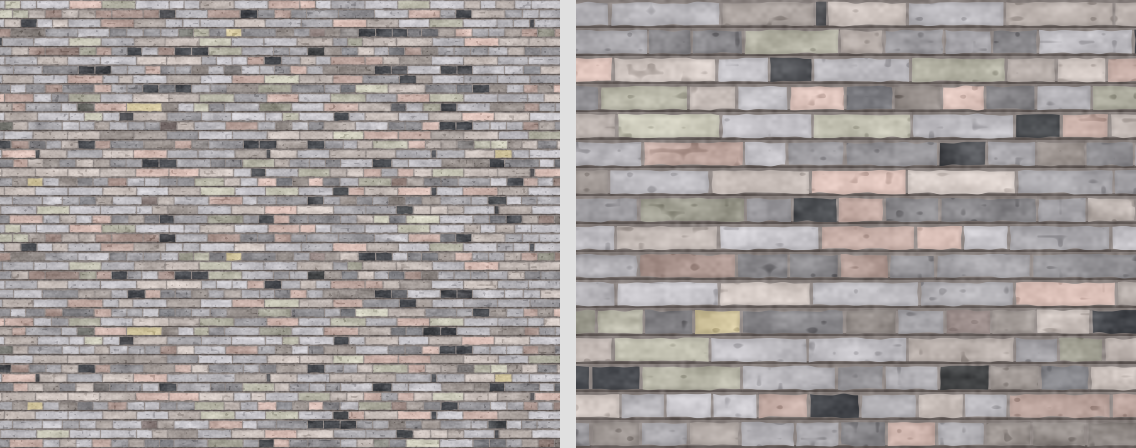
Left, the full canvas; right, a detail of the centre.
Reproduce this texture procedurally as a WebGL 2 fragment shader.

```glsl
#version 300 es
precision highp float;
// Weathered grey brick wall: thin courses of mixed long and half bricks with scattered dark ones.
uniform vec2 u_resolution;
out vec4 fragColor;

#define HALF_BRICKS 34.0   // half-brick lengths across the canvas
#define COURSES 48.0       // courses over the height
#define PERIOD 24.0        // courses before the layout repeats
#define CELL_ASPECT 1.765  // half-brick length over course height
#define BED_JOINT 0.095    // half height of the horizontal joint
#define SIDE_JOINT 0.055   // half width of the vertical joint
#define ROUGHNESS 0.09     // raggedness of the brick edges
#define DARK_SHARE 0.10    // share of near-black half bricks
#define SLIVER_SHARE 0.06  // share of long bricks with a dark end piece
#define SLIVER_LENGTH 0.28
#define WEAR 0.26          // strength of the stains

const vec3 MORTAR = vec3(0.52, 0.49, 0.48);
const vec3 SHADOW = vec3(0.36, 0.33, 0.32);
const vec3 CHARCOAL = vec3(0.26, 0.27, 0.29);
const vec3 LILAC = vec3(1.0, 0.99, 1.015);
const vec3 WARM = vec3(1.03, 0.98, 0.955);
const vec3 PINK = vec3(1.08, 0.95, 0.91);
const vec3 CREAM = vec3(1.04, 1.03, 0.95);

float hash(vec2 p) {
  return fract(sin(dot(p, vec2(127.1, 311.7))) * 43758.5453);
}

float noise(vec2 p) {
  vec2 i = floor(p), f = fract(p);
  f = f * f * (3.0 - 2.0 * f);
  return mix(mix(hash(i), hash(i + vec2(1, 0)), f.x),
             mix(hash(i + vec2(0, 1)), hash(i + vec2(1, 1)), f.x), f.y);
}

float fbm(vec2 p) {
  float sum = 0.0, amp = 0.53;
  for (int i = 0; i < 4; i++) {
    sum += amp * noise(p);
    p = p * 2.03 + 17.3;
    amp *= 0.5;
  }
  return sum;
}

// Fired colour of one brick; long courses are paler than mixed ones
vec3 brickColour(vec2 id, bool mixedCourse) {
  float tone = hash(id + 3.7), kind = hash(id + 9.1);
  float grey = mixedCourse ? mix(0.53, 0.79, tone) : mix(0.60, 0.81, sqrt(tone));
  vec3 tint = kind > 0.87 ? PINK : kind > 0.62 ? WARM : kind < 0.08 ? CREAM : LILAC;
  vec3 colour = grey * tint;
  return kind < 0.006 ? vec3(0.82, 0.77, 0.62) : colour;
}

void main() {
  vec2 uv = gl_FragCoord.xy / u_resolution;
  float down = (1.0 - uv.y) * COURSES;
  float course = floor(down), fy = fract(down);
  float row = mod(course, PERIOD);
  bool mixedCourse = mod(row, 2.0) > 0.5;
  vec2 q = vec2(uv.x * HALF_BRICKS * CELL_ASPECT, down);
  float aa = 0.6 * COURSES / u_resolution.y;

  // Bond: pairs of half bricks, some joined into one long brick
  float shift = mixedCourse ? 0.7 + floor(2.0 * hash(vec2(row, 5.3))) : 0.15;
  float along = uv.x * HALF_BRICKS - shift;
  along += 0.3 * (noise(vec2(along * 0.6, row * 7.0)) - 0.5);
  float pair = floor(along / 2.0);
  bool isHalf = hash(vec2(pair, row + 40.0)) < (mixedCourse ? 0.62 : 0.13);
  float start = isHalf ? floor(along) : 2.0 * pair;
  float size = isHalf ? 1.0 : 2.0;
  vec2 id = vec2(start, row);

  // Narrow dark end pieces
  bool sliver = false;
  if (!isHalf && !mixedCourse && hash(id + 61.0) < SLIVER_SHARE) {
    sliver = along - start < SLIVER_LENGTH;
    if (sliver) size = SLIVER_LENGTH;
    else { start += SLIVER_LENGTH; size -= SLIVER_LENGTH; }
  }

  // Near-black half bricks, some changing from one layout repeat to the next
  float block = hash(id + 23.0) < 0.35 ? floor(course / PERIOD) : 0.0;
  float darkPick = hash(id + 71.0 + 13.0 * block);
  float darkLimit = mixedCourse ? DARK_SHARE : 0.4 * DARK_SHARE;
  float dark = sliver ? 0.85 : 0.0;
  if (isHalf) dark = darkPick < darkLimit ? 0.92 : darkPick < 2.2 * darkLimit ? 0.42 : 0.0;

  // Brick outline with ragged edges
  float ragged = ROUGHNESS * (noise(q * vec2(2.3, 3.1)) - 0.5);
  float side = min(along - start, start + size - along) * CELL_ASPECT - SIDE_JOINT;
  float bed = min(fy, 1.0 - fy) - BED_JOINT;
  float inside = smoothstep(-aa, aa, bed + ragged)
               * smoothstep(-aa, aa, side + 0.5 * ragged);

  // Stains, streaks, pits and grain
  float stain = fbm(q * vec2(0.75, 1.3) + 31.0 * hash(id)) - 0.5;
  float streak = noise(q * vec2(0.5, 4.0) + 5.0) - 0.5;
  float grain = noise(q * 5.5) - 0.5;
  float pit = smoothstep(0.80, 0.93, noise(q * vec2(2.6, 3.6) + 80.0));
  vec3 brick = mix(brickColour(id, mixedCourse), CHARCOAL, dark);
  brick += WEAR * (mixedCourse ? 1.0 : 0.7) * stain + 0.05 * streak + 0.06 * grain;
  brick -= 0.12 * pit * (1.0 - dark);
  brick *= 0.93 + 0.07 * smoothstep(0.0, 0.18, min(bed, side));

  // Mortar, shaded below each brick
  float under = smoothstep(0.82, 0.93, fy);
  float bedJoint = 1.0 - smoothstep(-aa, aa, bed);
  vec3 mortar = mix(MORTAR, SHADOW, under * bedJoint * 0.85);
  mortar += 0.10 * grain + 0.08 * stain;
  mortar += 0.06 * (1.0 - bedJoint);

  fragColor = vec4(clamp(mix(mortar, brick, inside), 0.0, 1.0), 1.0);
}
```
